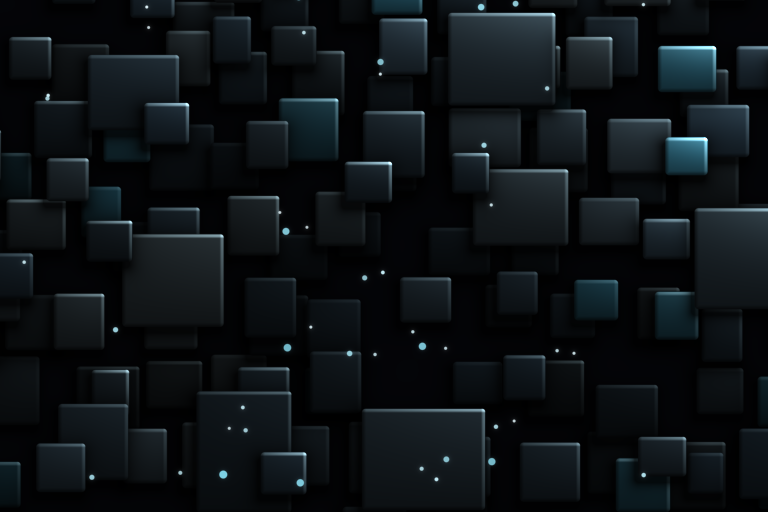
Write a Shadertoy shader that draws this background.

```glsl
// Dark wall of floating rounded tiles with lit top and right bevels and glowing specks.
// Four jittered grids of rounded boxes are stacked back to front; each tile shades
// what lies beneath with a soft shadow, then specks are scattered over everything.

const vec3 BACKDROP = vec3(0.015, 0.018, 0.030);
const vec3 SLATE = vec3(0.060, 0.088, 0.110);
const vec3 GRAPHITE = vec3(0.086, 0.104, 0.113);
const vec3 TEAL = vec3(0.070, 0.165, 0.200);
const vec3 RIM_LIGHT = vec3(0.50, 0.61, 0.64);
const vec3 SPECK_WHITE = vec3(0.88, 0.95, 0.97);
const vec3 SPECK_CYAN = vec3(0.50, 0.85, 0.93);
const float TEAL_SHARE = 0.09;
const float CORNER = 0.008;
const float BEVEL = 0.0095;
const float SHEEN = 0.38;
const vec2 SHADOW_SHIFT = vec2(-0.006, -0.012);
const float SHADOW_SOFTNESS = 0.015;
const float SHADOW_DEPTH = 0.75;
const float SPECK_CELL = 0.13;
const float SPECK_SHARE = 0.28;

vec4 hash4(vec3 p) {
    vec4 q = fract(p.xyzx * vec4(0.1031, 0.1030, 0.0973, 0.1099));
    q += dot(q, q.wzxy + 33.33);
    return fract((q.xxyz + q.yzzw) * q.zywx);
}

float roundedBox(vec2 p, vec2 halfSize) {
    vec2 q = abs(p) - halfSize + CORNER;
    return length(max(q, 0.0)) + min(max(q.x, q.y), 0.0) - CORNER;
}

// Face gradient, pale sheen, and highlights along the top and right bevels.
vec3 tileColor(vec2 p, vec2 halfSize, vec2 center, vec4 rnd, float gain) {
    vec2 v = clamp(p / halfSize * 0.5 + 0.5, 0.0, 1.0);
    float nearLight = smoothstep(0.7, 1.7, center.x * 0.5 + center.y);
    float lit = 0.98 + 0.75 * nearLight;
    vec3 base = mix(SLATE, GRAPHITE, rnd.y * rnd.y);
    if (rnd.x < TEAL_SHARE) base = TEAL;
    float ramp = 0.58 + 0.42 * v.y + 0.35 * v.x * v.y;
    vec3 col = base * ramp * lit * gain * mix(0.75, 1.25, rnd.z);
    float topGlow = v.y * v.y * v.y * mix(0.5, 1.0, v.x);
    col += RIM_LIGHT * SHEEN * topGlow * gain * (0.08 + nearLight) * rnd.w;

    vec2 inset = halfSize - p;
    vec2 rim = smoothstep(BEVEL, BEVEL * 0.4, inset) * smoothstep(0.0, BEVEL * 0.2, inset);
    float glow = rim.y * mix(0.35, 1.0, v.x) + rim.x * mix(0.12, 0.6, v.y);
    col += RIM_LIGHT * glow * lit * gain * gain * mix(0.18, 0.95, rnd.w * rnd.w);

    vec2 far = halfSize + p;
    float darkSide = smoothstep(BEVEL, 0.0, min(far.x, far.y));
    return col * (1.0 - 0.5 * darkSide);
}

// One grid of tiles, rows shifted at random, painted in a fixed order.
vec3 paintTiles(vec3 col, vec2 p, float seed, float cell, float share,
                vec2 sizeRange, float jitter, float gain) {
    float pixel = 0.8 / iResolution.y;
    float row = floor(p.y / cell);
    for (float j = -1.0; j <= 1.0; j++) {
        float y = row + j;
        float shift = hash4(vec3(y + 50.0, seed, 7.0)).x;
        float column = floor(p.x / cell - shift);
        for (float i = -1.0; i <= 1.0; i++) {
            vec2 id = vec2(column + i, y);
            vec4 place = hash4(vec3(id + 50.0, seed));
            if (place.x > share) continue;
            vec4 look = hash4(vec3(id + 90.0, seed + 13.0));
            vec4 shape = hash4(vec3(id + 70.0, seed + 29.0));
            vec2 center = (id + 0.5 + vec2(shift, 0.0) + (place.yz - 0.5) * jitter) * cell;
            float size = mix(sizeRange.x, sizeRange.y, place.w);
            vec2 halfSize = size * mix(vec2(0.82), vec2(1.12), shape.xy);
            vec2 q = p - center;
            float shadow = exp(-max(roundedBox(q - SHADOW_SHIFT, halfSize), 0.0) / SHADOW_SOFTNESS);
            col *= 1.0 - SHADOW_DEPTH * shadow;
            float cover = smoothstep(pixel, -pixel, roundedBox(q, halfSize));
            col = mix(col, tileColor(q, halfSize, center, look, gain), cover);
        }
    }
    return col;
}

// Small bright discs with a faint halo, sometimes in groups.
vec3 paintSpecks(vec3 col, vec2 p) {
    float pixel = 0.8 / iResolution.y;
    vec2 id = floor(p / SPECK_CELL);
    float chosen = hash4(vec3(id + 30.0, 211.0)).x;
    for (float k = 0.0; k < 3.0; k++) {
        vec4 r = hash4(vec3(id + 30.0, 101.0 + k));
        if (chosen > SPECK_SHARE || (k > 0.0 && r.w > 0.35)) continue;
        vec2 center = (id + mix(vec2(0.2), vec2(0.8), r.xy)) * SPECK_CELL;
        float radius = mix(0.0028, 0.0080, r.z * r.z * r.z);
        float d = length(p - center) - radius;
        vec3 tint = mix(SPECK_WHITE, SPECK_CYAN, r.z * r.z);
        col += tint * 0.10 * exp(-max(d, 0.0) / 0.003);
        col = mix(col, tint, smoothstep(pixel, -pixel, d) * mix(0.8, 1.0, r.w));
    }
    return col;
}

void mainImage(out vec4 fragColor, in vec2 fragCoord) {
    vec2 p = fragCoord / iResolution.y;
    vec3 col = BACKDROP;
    col = paintTiles(col, p, 3.0, 0.150, 0.60, vec2(0.044, 0.062), 0.4, 0.66);
    col = paintTiles(col, p, 17.0, 0.160, 0.82, vec2(0.040, 0.066), 0.4, 1.00);
    col = paintTiles(col, p, 41.0, 0.360, 0.78, vec2(0.078, 0.120), 0.5, 1.05);
    col = paintTiles(col, p, 59.0, 0.200, 0.38, vec2(0.034, 0.052), 0.6, 1.15);
    col = paintSpecks(col, p);
    fragColor = vec4(min(col, 1.0), 1.0);
}
```
